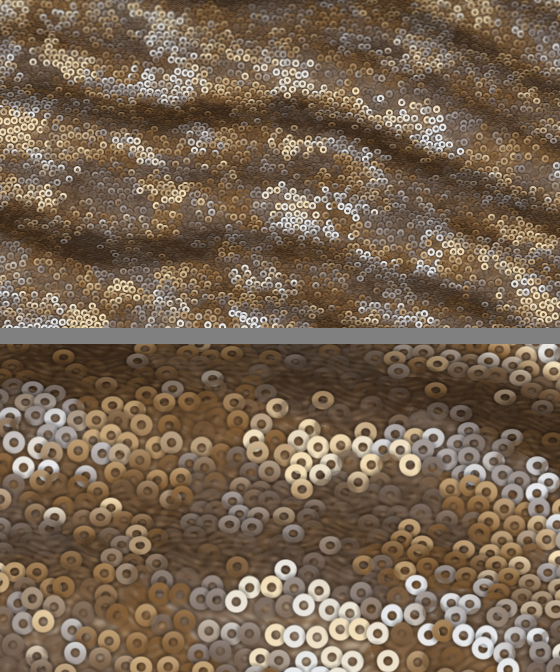
Top: the whole. Bottom: its middle third, enlarged.
Reproduce this texture procedurally as a WebGL 2 fragment shader.

```glsl
#version 300 es
precision highp float;
uniform vec2 u_resolution;
out vec4 fragColor;

vec2 hash2(vec2 p) {
  vec3 q = fract(p.xyx * vec3(0.1031, 0.1030, 0.0973));
  q += dot(q, q.yzx + 33.33);
  return fract((q.xx + q.yz) * q.zy);
}

// Cloth height coordinate: folds run down to the right
float drape(vec2 p) {
  float across = p.y + 0.16 * p.x + 0.13 * p.x * p.x
               + 0.06 * sin(3.1 * p.x + 1.0) + 0.02 * sin(7.0 * p.x - 3.0 * p.y);
  float swell = 0.7 + 0.3 * sin(3.5 * p.x + 5.0 * p.y);
  return 1.4 * p.y + 0.12 * p.x
       + 0.031 * swell * sin(15.0 * across + 0.9 * sin(2.3 * p.x))
       + 0.011 * sin(31.0 * across - 4.0 * p.x + 2.0);
}

// Cellular patches that share one tilt (x) and one tint (y)
vec2 facet(vec2 p) {
  p = vec2(p.x / 6.0, (p.y + 0.25 * p.x) / 3.2);
  vec2 cell = floor(p), best = vec2(0.0);
  float nearest = 9.0;
  for (int j = -1; j <= 1; j++)
    for (int i = -1; i <= 1; i++) {
      vec2 id = cell + vec2(i, j);
      vec2 d = id + hash2(id) - p;
      float dist = dot(d, d);
      if (dist < nearest) {
        nearest = dist;
        best = hash2(id + 71.0);
      }
    }
  return best;
}

// Metal ramp from shadow to glint, gold to silver
vec3 metal(float t, float cool) {
  vec3 dark = mix(vec3(0.28, 0.19, 0.11), vec3(0.31, 0.24, 0.18), cool);
  vec3 middle = mix(vec3(0.49, 0.35, 0.20), vec3(0.46, 0.40, 0.36), cool);
  vec3 light = mix(vec3(0.71, 0.59, 0.43), vec3(0.61, 0.58, 0.57), cool);
  vec3 glint = mix(vec3(0.90, 0.82, 0.67), vec3(0.85, 0.86, 0.87), cool);
  vec3 col = mix(dark, middle, smoothstep(0.0, 0.36, t));
  col = mix(col, light, smoothstep(0.36, 0.72, t));
  return mix(col, glint, smoothstep(0.7, 1.05, t));
}

void main() {
  vec2 p = gl_FragCoord.xy / u_resolution.y;
  float height = drape(p);
  vec2 slope = vec2(drape(p + vec2(0.002, 0.0)), drape(p + vec2(0.0, 0.002)));
  slope = (slope - height) / 0.002;
  float lit = 1.0 - smoothstep(0.75, 2.1, slope.y);
  vec2 cloth = vec2(p.x, height) / 0.022 + 40.0;

  // Edge softness, with the far cloth out of focus
  float soft = 0.5 / (u_resolution.y * 0.022) + 0.03
             + 0.2 * smoothstep(0.7, 1.0, p.y);

  // Woven ground
  float weave = sin(9.0 * cloth.y + 2.0 * sin(2.7 * cloth.x))
              * sin(4.3 * cloth.x + 3.0 * sin(2.1 * cloth.y));
  vec2 ground = facet(cloth);
  vec3 col = metal(0.17 + 0.28 * lit + 0.2 * (ground.x - 0.5) + 0.14 * weave,
                   0.2 + 0.6 * ground.y);

  // Overlapping sequin rings in staggered rows
  for (int j = 1; j >= -1; j--) {
    float row = floor(cloth.y) + float(j);
    float shift = 0.5 * mod(row, 2.0);
    for (int i = -1; i <= 1; i++) {
      vec2 id = vec2(floor(cloth.x - shift) + float(i), row);
      vec2 vary = hash2(id + 19.0);
      vec2 centre = id + vec2(0.5 + shift, 0.5) + 0.5 * (hash2(id) - 0.5);
      vec2 o = cloth - centre;
      // Undo the drape where the cloth faces the viewer, so rings stay round
      o.y = (o.y - slope.x * o.x) / clamp(slope.y, 0.5, 1.35);
      vec2 tilt = facet(centre + 3.0 * (hash2(id + 53.0) - 0.5));

      float t = 0.2 + 0.42 * lit + 0.5 * (tilt.x - 0.5) + 0.5 * (vary.x - 0.5);
      t += 0.4 * lit * smoothstep(0.6, 0.85, tilt.x) + 0.2 * o.y;
      float cool = smoothstep(0.25, 0.75, 0.65 * tilt.y + 0.35 * vary.y);

      float band = abs(length(o) - 0.365) - 0.15;
      float shown = mix(0.4, 1.0, smoothstep(0.2, 0.5, t));
      col *= 1.0 - 0.27 * shown * (1.0 - smoothstep(0.0, 0.2 + soft, band));
      col = mix(col, metal(t, cool), shown * (1.0 - smoothstep(-soft, soft, band)));
    }
  }

  // Shadow in the deep creases
  col *= mix(0.86, 1.06, smoothstep(0.0, 0.4, lit));
  fragColor = vec4(col, 1.0);
}
```
